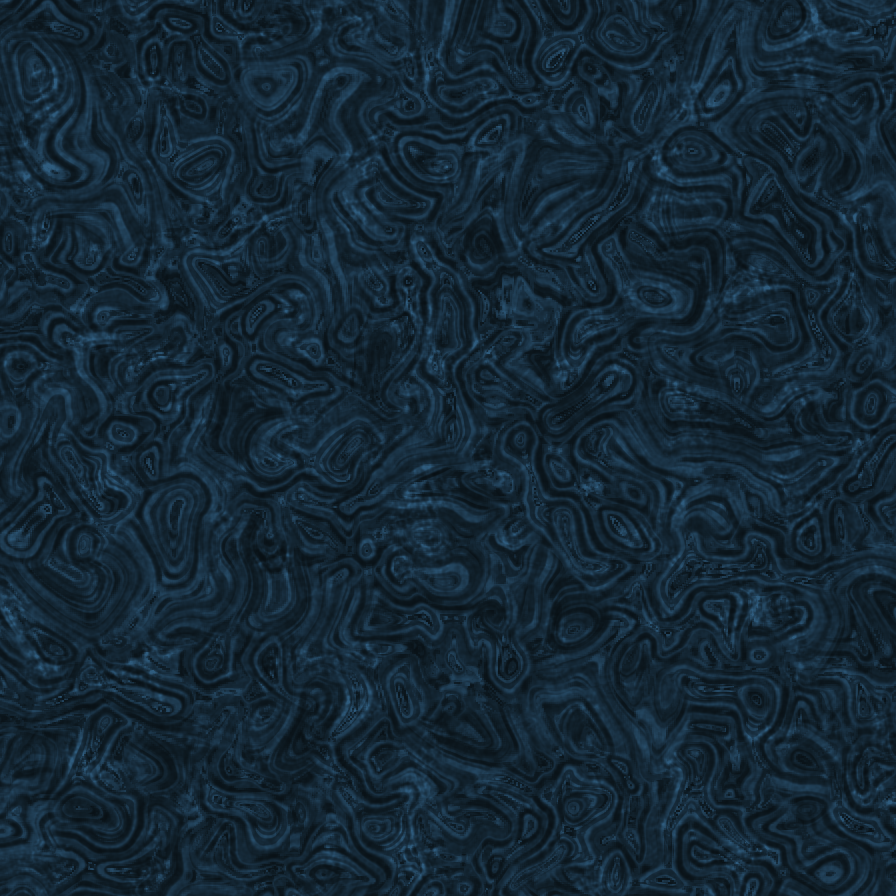
Reproduce this texture procedurally as a Shadertoy shader.

```glsl
// Dark blue burl: overlapping swirls of fine nested strokes with faint scratches.

vec2 hash22(vec2 p) {
    vec3 a = fract(p.xyx * vec3(0.1031, 0.1030, 0.0973));
    a += dot(a, a.yzx + 33.33);
    return fract((a.xx + a.yz) * a.zy);
}

float cornerSlope(vec2 cell, vec2 corner, vec2 f) {
    return dot(hash22(cell + corner) * 2.0 - 1.0, f - corner);
}

// Gradient noise, roughly -0.6 to 0.6
float noise(vec2 p) {
    vec2 i = floor(p), f = fract(p);
    vec2 u = f * f * f * (f * (f * 6.0 - 15.0) + 10.0);
    float low = mix(cornerSlope(i, vec2(0, 0), f), cornerSlope(i, vec2(1, 0), f), u.x);
    float high = mix(cornerSlope(i, vec2(0, 1), f), cornerSlope(i, vec2(1, 1), f), u.x);
    return mix(low, high, u.y);
}

// Random light and dark bands along one value, -0.5 to 0.5
float bands(float value, float seed) {
    float i = floor(value), f = fract(value);
    float a = hash22(vec2(i, seed)).x;
    float b = hash22(vec2(i + 1.0, seed)).x;
    float band = mix(a, b, f * f * (3.0 - 2.0 * f));
    return smoothstep(0.15, 0.85, band) - 0.5;
}

// Contour bands kept near one width: steep slopes use fewer, flat ones more
float evenBands(float height, float slope, float perCanvas, float seed) {
    float level = clamp(log2(perCanvas / slope), 1.0, 7.5);
    float octave = floor(level);
    float coarse = bands(height * exp2(octave), seed + octave);
    float fine = bands(height * exp2(octave + 1.0), seed + octave + 1.0);
    return mix(coarse, fine, smoothstep(0.2, 0.8, level - octave));
}

// Softly warped hills whose contours close into knots and eyes
float burlHeight(vec2 p, float seed) {
    p += seed;
    vec2 q = p + 0.6 * vec2(noise(p * 0.9 + 4.3), noise(p * 0.9 + 31.7));
    return noise(q) + 0.2 * noise(q * 2.1 + 17.2) + 0.012 * noise(q * 7.0);
}

// Thick strokes with finer striae between them
float strokes(vec2 uv, float scale, float seed) {
    float height = burlHeight(uv * scale, seed);
    float slope = length(vec2(dFdx(height), dFdy(height))) * iResolution.y + 0.5;
    return 0.8 * evenBands(height, slope, 150.0, seed)
         + 0.6 * evenBands(height, slope, 330.0, seed + 40.0);
}

// Thin lines at one angle, bent slightly by noise
float scratches(vec2 uv, float angle) {
    float across = dot(uv, vec2(cos(angle), sin(angle)));
    return bands(across * 210.0 + 3.0 * noise(uv * 9.0 + angle), angle);
}

void mainImage(out vec4 fragColor, in vec2 fragCoord) {
    vec2 uv = fragCoord / iResolution.y;

    // Large and small swirls, laid over each other in patches
    float largeStrokes = strokes(uv, 8.0, 11.0);
    float smallStrokes = strokes(uv, 15.0, 57.0);
    float patches = smoothstep(-0.1, 0.1, noise(uv * 7.0 + 83.0) + 0.03);
    float tone = mix(largeStrokes, smallStrokes, mix(0.1, 0.92, patches));

    // Pale worn spots and deep hollows
    float wear = noise(uv * 14.0 + 140.0) + 0.6 * noise(uv * 31.0 + 71.0);
    tone += 0.24 * wear + 0.08 * noise(uv * 3.0 + 9.0);

    // Crossed scratches, strongest in the worn spots
    float worn = smoothstep(0.0, 0.4, wear);
    float hatch = scratches(uv, 0.35) + scratches(uv, 1.8);
    tone += hatch * mix(0.06, 0.25, worn);

    // Speckle that breaks up the strokes
    float speckle = noise(uv * 120.0) + 0.8 * noise(uv * 230.0 + 40.0);
    tone += speckle * mix(0.25, 0.5, worn) + 0.3 * worn * max(speckle, 0.0);

    // Highlights lean to cyan, shadows to a greyer blue
    float light = clamp(0.142 * exp(0.92 * tone), 0.055, 0.36);
    vec3 tint = mix(vec3(0.51, 1.0, 1.31), vec3(0.51, 1.0, 1.37), smoothstep(0.08, 0.18, light));
    fragColor = vec4(light * tint, 1.0);
}
```
